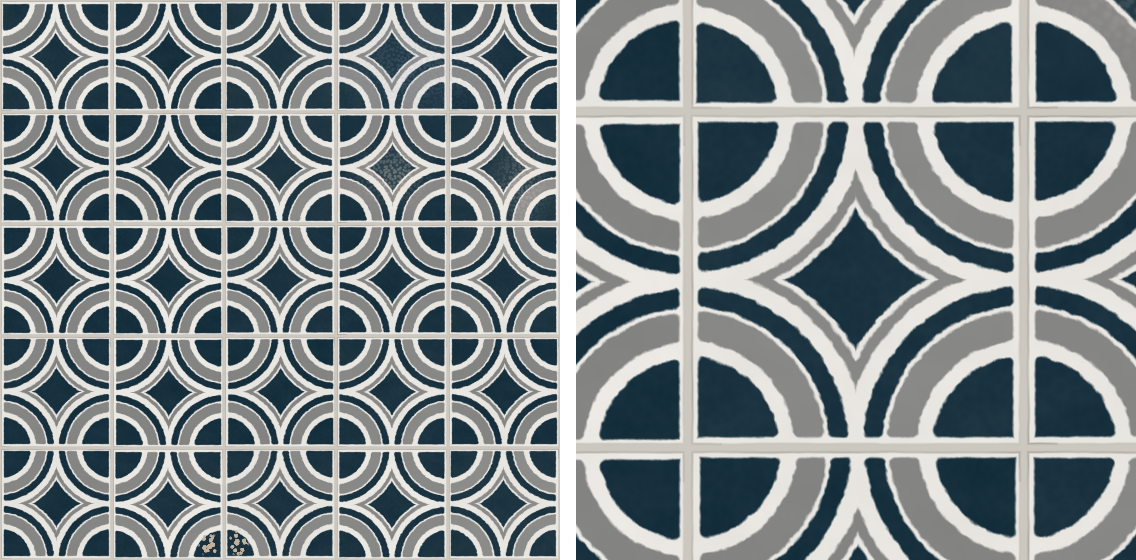
Left: the whole. Right: its middle third, enlarged.
A WebGL 2 fragment shader for this pattern:

```glsl
#version 300 es
precision highp float;
// Five by five glazed tiles: quarter discs, concentric rings and a concave star, lightly worn.

uniform vec2 u_resolution;
out vec4 fragColor;

const float TILES = 5.0;
const float MARGIN = 0.031;   // unpainted border of each tile
const vec3 GLAZE = vec3(0.92, 0.91, 0.89);
const vec3 NAVY = vec3(0.075, 0.175, 0.23);
const vec3 DUSTY_NAVY = vec3(0.17, 0.25, 0.29);
const vec3 GRAY = vec3(0.53, 0.53, 0.525);
const vec3 GROUT = vec3(0.80, 0.785, 0.75);
const vec3 GROUT_SHADOW = vec3(0.52, 0.50, 0.46);
const vec3 CLAY = vec3(0.76, 0.69, 0.61);

vec2 hash2(vec2 p) {
  vec3 a = fract(p.xyx * vec3(0.1031, 0.1030, 0.0973));
  a += dot(a, a.yzx + 33.33);
  return fract((a.xx + a.yz) * a.zy);
}

// Distance to the nearest scattered cell point.
float cellular(vec2 p) {
  vec2 cell = floor(p), f = fract(p);
  float nearest = 2.0;
  for (int y = -1; y <= 1; y++)
    for (int x = -1; x <= 1; x++) {
      vec2 o = vec2(x, y);
      nearest = min(nearest, length(o + hash2(cell + o) - f));
    }
  return nearest;
}

// Layered sines, roughly -1 to 1.
float ripple(vec2 p) {
  float sum = 0.0, amp = 0.5;
  for (int i = 0; i < 4; i++) {
    sum += amp * sin(p.x + 1.7 * sin(p.y)) * cos(p.y * 1.1 - p.x * 0.3);
    p = mat2(1.3, 1.1, -1.1, 1.3) * p + 2.4;
    amp *= 0.6;
  }
  return sum;
}

float fill(float d, float soft) { return 1.0 - smoothstep(-soft, soft, d); }

float ring(float radius, float inner, float outer) {
  return abs(radius - 0.5 * (inner + outer)) - 0.5 * (outer - inner);
}

// Intersection of two shapes with rounded corners.
float roundedCut(float a, float b, float r) {
  vec2 v = vec2(a, b) + r;
  return length(max(v, 0.0)) + min(max(v.x, v.y), 0.0) - r;
}

float glow(vec2 p, vec2 center, vec2 size) {
  vec2 v = (p - center) / size;
  return exp(-dot(v, v));
}

// Painted tile; p spans one tile, seed is its random pair.
vec3 paintTile(vec2 p, vec2 seed, float dust, float soft) {
  vec2 shifted = p + (seed - 0.5) * 0.012;
  vec2 q = 0.5 - abs(shifted - 0.5);
  float ragged = 0.005 * ripple(p * 55.0 + seed * 40.0);
  float radius = length(q) + ragged;
  float border = MARGIN - min(q.x, q.y) + 0.4 * ragged;

  float disc = roundedCut(radius - 0.272, border, 0.018);
  float darkRing = roundedCut(ring(radius, 0.422, 0.479), border, 0.014);
  float grayRing = roundedCut(ring(radius, 0.319, 0.408), border, 0.014);
  float grayStar = ring(radius, 0.530, 0.561);
  float darkStar = 0.578 - radius;

  vec3 navy = mix(NAVY, DUSTY_NAVY, dust);
  vec3 color = GLAZE * (0.985 + 0.02 * seed.y);
  color = mix(color, GRAY * (0.97 + 0.06 * seed.x), fill(min(grayRing, grayStar), soft));
  return mix(color, navy, fill(min(disc, min(darkRing, darkStar)), soft));
}

// Grout joint with a thin uneven shadow along its lip.
vec3 addGrout(vec3 color, vec2 p, vec2 uv, float soft) {
  vec2 q = 0.5 - abs(p - 0.5);
  float edge = min(q.x, q.y) + 0.002 * ripple(uv * 90.0);
  color = mix(color, GROUT, fill(edge - 0.013, soft));
  float lip = fill(abs(edge - 0.013) - 0.002, soft);
  float side = p.x < 0.1 || p.y > 0.9 ? 0.65 : 0.25;
  return mix(color, GROUT_SHADOW, lip * side * (0.75 + 0.4 * ripple(uv * 35.0)));
}

void main() {
  vec2 uv = gl_FragCoord.xy / u_resolution;
  vec2 grid = uv * TILES;
  vec2 p = fract(grid);
  vec2 seed = hash2(floor(grid) + 7.0);
  float soft = max(0.8 * TILES / min(u_resolution.x, u_resolution.y), 0.005);

  // Mottled glaze
  float mottle = ripple(uv * 60.0 + seed * 9.0);
  float grain = cellular(uv * 170.0);
  float dust = clamp(0.12 + 0.3 * seed.x + 0.18 * mottle + 0.2 * (grain - 0.4), 0.0, 1.0);
  vec3 color = paintTile(p, seed, dust, soft);
  color *= 1.0 + 0.015 * mottle;

  // Chips near the lower edge
  float chipArea = max(glow(uv, vec2(0.374, 0.027), vec2(0.022)),
                       glow(uv, vec2(0.426, 0.030), vec2(0.020, 0.026)));
  float chip = fill(cellular(uv * 95.0) + 0.1 * ripple(uv * 400.0) - 0.5 * chipArea, 0.06);
  color = mix(color, CLAY, chip * smoothstep(0.3, 0.6, chipArea));

  // Broken reflections toward the upper right
  float sparkle = 0.3 + 0.7 * (1.0 - smoothstep(0.15, 0.65, grain));
  float warm = max(glow(uv, vec2(0.70, 0.69), vec2(0.055, 0.045)),
                   0.7 * glow(uv, vec2(0.93, 0.67), vec2(0.045, 0.065)));
  float cool = glow(uv, vec2(0.74, 0.88), vec2(0.13, 0.08));
  color = mix(color, vec3(0.95, 0.89, 0.82), 0.40 * warm * sparkle);
  color = mix(color, vec3(0.62, 0.67, 0.76), 0.24 * cool * sparkle);

  fragColor = vec4(addGrout(color, p, uv, soft), 1.0);
}
```
